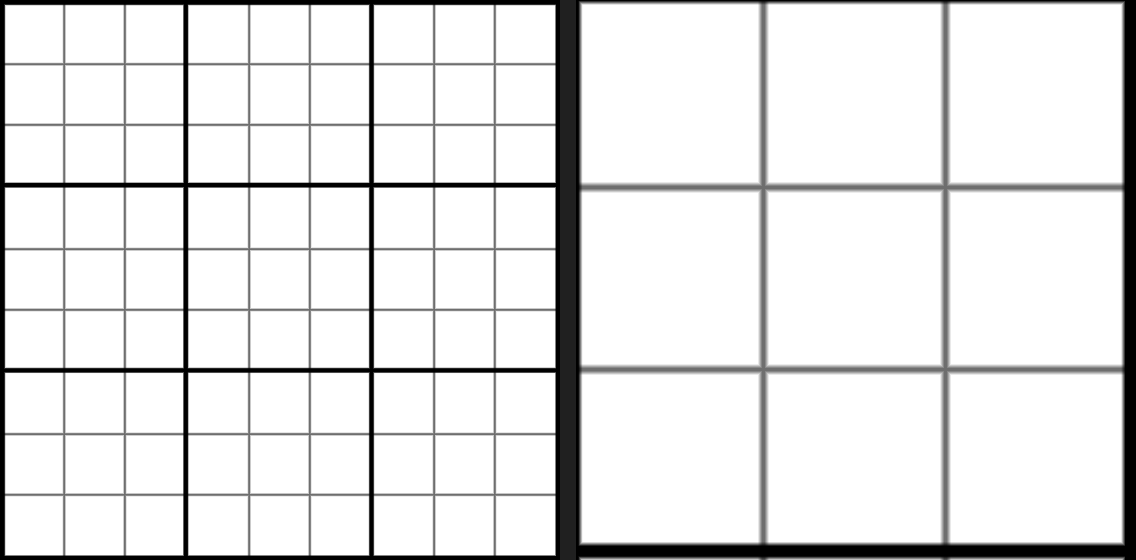
Left: the whole. Right: its middle third, enlarged.
A three.js fragment shader for this pattern:

```glsl
// An empty number-puzzle grid: 3 by 3 boxes, each of 3 by 3 white cells.
// Thin grey rules split the cells; thick black rules and a frame lie on top.
// Each rule is a distance on x and y, turned into soft-edged coverage.

#define PAPER vec3(1.0)
#define THIN_COLOR vec3(0.43)
#define THICK_COLOR vec3(0.0)
#define THIN_WIDTH 0.0041
#define THICK_WIDTH 0.0086
#define THIN_START 0.0062                // offset of the first box of cells
#define CELL_PITCH 0.1084
#define BOX_PITCH 0.3303                 // repeat of the thin rules
#define THICK_PITCH vec2(0.3317, 0.3307) // repeat of the thick rules
#define FRAME_NEAR 0.0089                // left and top frame
#define FRAME_FAR 0.0080                 // right and bottom frame
#define SOFTNESS 0.0026

varying vec2 vUv;

// Coverage from a signed distance, negative inside
float coverage(float dist) {
  return clamp(0.5 - dist / SOFTNESS, 0.0, 1.0);
}

// Distance on each axis to the two cell rules within a box
vec2 cellRules(vec2 p) {
  vec2 q = mod(p - THIN_START, BOX_PITCH);
  return min(abs(q - CELL_PITCH), abs(q - 2.0 * CELL_PITCH));
}

// Distance on each axis to the two rules between boxes
vec2 boxRules(vec2 p) {
  vec2 index = clamp(floor(p / THICK_PITCH + 0.5), 1.0, 2.0);
  return abs(p - index * THICK_PITCH);
}

// Signed distance to the outer frame
float frame(vec2 p) {
  vec2 d = max(FRAME_NEAR - p, p - (1.0 - FRAME_FAR));
  return -max(d.x, d.y);
}

void main() {
  // Measure from the upper left corner
  vec2 p = vec2(vUv.x, 1.0 - vUv.y);

  vec2 cells = cellRules(p);
  vec2 boxes = boxRules(p);
  float thin = min(cells.x, cells.y) - 0.5 * THIN_WIDTH;
  float thick = min(boxes.x, boxes.y) - 0.5 * THICK_WIDTH;

  vec3 color = mix(PAPER, THIN_COLOR, coverage(thin));
  color = mix(color, THICK_COLOR, coverage(min(thick, frame(p))));
  gl_FragColor = vec4(color, 1.0);
}
```
